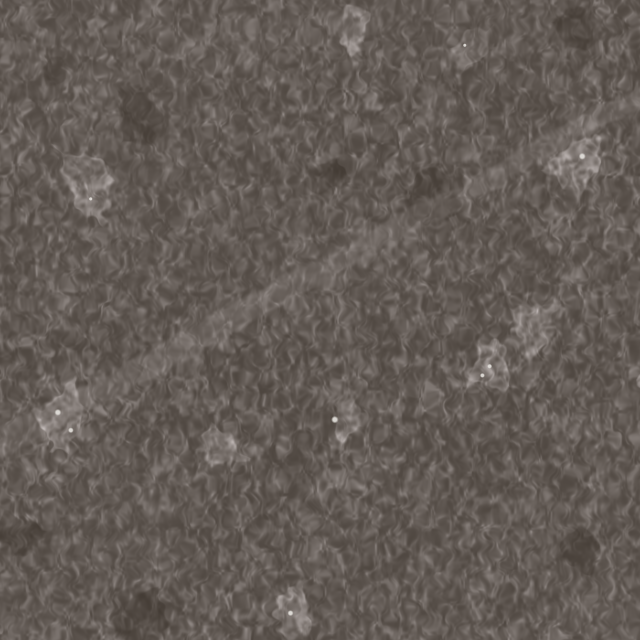
Give the GLSL for this texture, as a three.js fragment shader.

```glsl
varying vec2 vUv;

#define STONE vec3(0.389, 0.358, 0.336)
#define TINT vec3(1.0, 1.0, 1.04)
#define GRAIN_FREQ vec2(118.0, 78.0)
#define GRAIN_CONTRAST 0.25
#define VEIN_START vec2(0.0, 0.303)
#define VEIN_DIR vec2(0.877, 0.480)
#define VEIN_LIFT 0.055
#define FLAKE_CELLS 5.0
#define LIGHT_SHARE 0.50
#define DARK_SHARE 0.28
#define EDGE 0.003
#define TAU 6.2831853

float hash(vec2 p) {
  vec3 q = fract(p.xyx * 0.1031);
  q += dot(q, q.yzx + 33.33);
  return fract((q.x + q.y) * q.z);
}

float noise(vec2 p) {
  vec2 i = floor(p);
  vec2 f = fract(p);
  f = f * f * (3.0 - 2.0 * f);
  float low = mix(hash(i), hash(i + vec2(1.0, 0.0)), f.x);
  float high = mix(hash(i + vec2(0.0, 1.0)), hash(i + vec2(1.0, 1.0)), f.x);
  return mix(low, high, f.y);
}

vec2 rotate(vec2 p, float angle) {
  float c = cos(angle);
  float s = sin(angle);
  return vec2(c * p.x - s * p.y, s * p.x + c * p.y);
}

// Fine fibrous grain, centred on zero, with a longer bright tail
float stoneGrain(vec2 uv) {
  vec2 warp = vec2(noise(uv * 60.0 + 7.0), noise(uv * 60.0 + 91.0)) - 0.5;
  vec2 p = uv + warp * 0.012;
  float g = 0.58 * (noise(p * GRAIN_FREQ) - 0.5);
  g += 0.40 * (noise(p * GRAIN_FREQ * 1.9 + 31.0) - 0.5);
  g += 0.16 * (noise(uv * 24.0 + 53.0) - 0.5);
  return g + 0.9 * (g * g - 0.024);
}

// Signed distance to an irregular polygon cut by random half planes
float flakeDistance(vec2 p, float radius, vec2 id) {
  p = rotate(p, TAU * hash(id + 11.0));
  p.x /= mix(1.0, 1.6, hash(id + 17.0));
  float d = -1.0;
  for (int k = 0; k < 5; k++) {
    vec2 key = id + 23.0 + 9.0 * float(k);
    float angle = TAU * (float(k) + 0.8 * hash(key)) / 5.0;
    float reach = radius * mix(0.45, 1.0, hash(key + 4.0));
    d = max(d, dot(p, vec2(cos(angle), sin(angle))) - reach);
  }
  return d;
}

// Scattered flakes: x light cover, y dark cover, z pale rim, w white specks
vec4 flakes(vec2 uv) {
  vec4 cover = vec4(0.0);
  vec2 home = floor(uv * FLAKE_CELLS);
  float ragged = 0.014 * (noise(uv * 75.0 + 40.0) - 0.5);
  for (int j = -1; j <= 1; j++) {
    for (int i = -1; i <= 1; i++) {
      vec2 id = home + vec2(float(i), float(j)) + 20.0;
      vec2 jitter = vec2(hash(id + 1.3), hash(id + 5.7));
      vec2 p = uv - (id - 20.0 + 0.1 + 0.8 * jitter) / FLAKE_CELLS;
      float kind = hash(id + 8.9);
      float radius = mix(0.024, 0.044, hash(id + 14.2));
      float d = flakeDistance(p, radius, id) + ragged;
      float inside = 1.0 - smoothstep(-EDGE, EDGE, d);
      if (kind < LIGHT_SHARE) {
        cover.x = max(cover.x, inside);
        cover.z = max(cover.z, 1.0 - smoothstep(0.0, 0.005, abs(d + 0.003)));
        // Up to two glints on some of the light flakes
        for (int k = 0; k < 2; k++) {
          vec2 key = id + 61.0 + 7.0 * float(k);
          vec2 spot = (vec2(hash(key), hash(key + 3.0)) - 0.5) * radius;
          float size = mix(0.003, 0.007, hash(key + 5.0));
          float glint = 1.0 - smoothstep(size * 0.35, size, length(p - spot));
          cover.w = max(cover.w, glint * step(0.68, hash(key + 9.0)));
        }
      } else if (kind < LIGHT_SHARE + DARK_SHARE) {
        cover.y = max(cover.y, inside * mix(0.5, 1.0, hash(id + 19.0)));
      }
    }
  }
  return cover;
}

// Straight pale band, tapering to the right, with frayed edges
float veinCover(vec2 uv) {
  vec2 p = uv - VEIN_START;
  float across = dot(p, vec2(-VEIN_DIR.y, VEIN_DIR.x));
  across += 0.008 * (noise(uv * 7.0 + 3.0) - 0.5);
  across += 0.010 * (noise(uv * 65.0 + 19.0) - 0.5);
  float halfWidth = mix(0.023, 0.014, uv.x);
  return 1.0 - smoothstep(halfWidth - 0.005, halfWidth + 0.004, abs(across));
}

void main() {
  float grain = stoneGrain(vUv);
  vec4 flake = flakes(vUv);
  float vein = veinCover(vUv);
  float crystal = noise(vUv * 130.0 + 77.0);
  float patchy = noise(vUv * 45.0 + 15.0);

  // Ground and vein
  float contrast = GRAIN_CONTRAST * mix(0.85, 1.15, noise(vUv * 5.0));
  float tone = contrast * grain * (1.0 - 0.2 * vein - 0.4 * flake.y);
  tone += vein * (VEIN_LIFT + 0.04 * (crystal - 0.5));

  // Flakes and glints
  tone += flake.x * (0.025 + 0.17 * crystal * patchy + 0.05 * crystal);
  tone += flake.z * 0.07 * patchy;
  tone -= flake.y * mix(0.045, 0.085, patchy);
  vec3 color = STONE + tone * TINT;
  color = mix(color, vec3(0.90, 0.89, 0.87), 0.9 * flake.w);
  gl_FragColor = vec4(clamp(color, 0.0, 1.0), 1.0);
}
```
